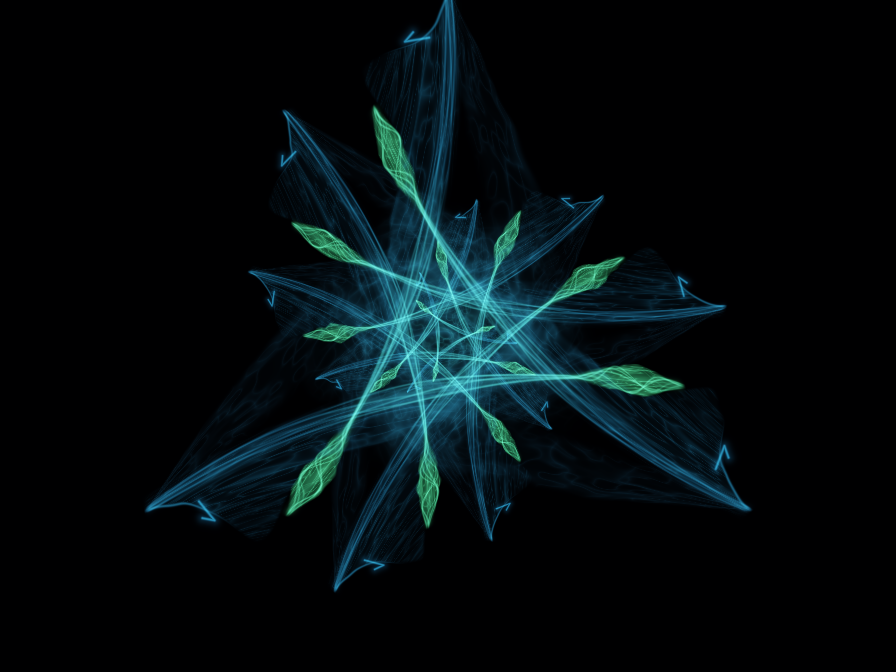
A Shadertoy shader for this background:

```glsl
// A luminous silk star on black: one plume motif (green tip, curved strand,
// blue sheet, hook and veil) is repeated in three-fold symmetry, each of five
// generations turned by 36 degrees and shrunk by a fifth, around a wispy core.

float hash(vec2 p) {
    p = fract(p * vec2(0.1031, 0.1137));
    p += dot(p, p.yx + 33.33);
    return fract((p.x + p.y) * p.x * 17.0);
}

float noise(vec2 p) {
    vec2 i = floor(p), f = fract(p);
    f = f * f * (3.0 - 2.0 * f);
    return mix(mix(hash(i), hash(i + vec2(1, 0)), f.x),
               mix(hash(i + vec2(0, 1)), hash(i + vec2(1, 1)), f.x), f.y);
}

// Thin bright folds on a dim base
float silk(vec2 p) {
    p += 0.9 * vec2(noise(p * 0.6 + 7.0), noise(p * 0.6 + 31.0));
    float a = 1.0 - abs(2.0 * noise(p) - 1.0);
    float b = 1.0 - abs(2.0 * noise(p * 2.3 + 19.0) - 1.0);
    return 0.15 + 0.6 * pow(a, 6.0) + 0.5 * pow(b, 5.0);
}

float falloff(float d, float width) {
    return exp(-d * d / (width * width));
}

float segment(vec2 p, vec2 a, vec2 b) {
    vec2 e = b - a;
    return length(p - a - e * clamp(dot(p - a, e) / dot(e, e), 0.0, 1.0));
}

// Motif with its blue tip at the top; pixel is the local size of one pixel
vec3 plume(vec2 q, float seed, float pixel) {
    // Bent frame: u runs from green tip to blue tip, w is the side offset
    vec2 d = q - vec2(-0.2375, -0.264);
    float t = dot(d, vec2(0.290, 0.957));
    float w = dot(d, vec2(-0.957, 0.290)) + 0.48 * t * (0.818 - t);
    float u = t / 0.818;
    if (u < -0.03 || u > 1.03 || abs(w) > 0.24) return vec3(0);
    float inside = smoothstep(-0.008, 0.008, u) * (1.0 - smoothstep(0.99, 1.005, u));
    float left = max(1.0 - u, 0.0);

    // Strand of crossing fibres, swollen at the green tip
    float swell = smoothstep(-0.02, 0.08, u) * (1.0 - smoothstep(0.09, 0.21, u));
    float spread = 0.002 + 0.018 * smoothstep(0.17, 0.55, u) * sqrt(left);
    float lineWidth = max(0.0015, 0.6 * pixel);
    float fibres = 0.0;
    for (int j = 0; j < 8; j++) {
        float f = float(j);
        float bend = spread * sin(f * 2.4 + seed + u * (2.0 + 0.5 * f))
                   + 0.019 * swell * sin(f * 1.7 + seed + u * (22.0 + 5.0 * f));
        fibres += falloff(w - bend, lineWidth) * (0.55 + 0.45 * sin(f * 4.1 + u * 9.0));
    }
    vec3 strandColor = mix(vec3(0.22, 0.85, 0.52), vec3(0.16, 0.62, 0.60), smoothstep(0.10, 0.28, u));
    strandColor = mix(strandColor, vec3(0.06, 0.27, 0.40), smoothstep(0.38, 0.72, u));
    vec3 light = strandColor * inside * (0.62 * fibres + 0.22 * falloff(w, 0.007 + 0.008 * spread));
    float ragged = 0.018 * swell * (0.6 + 0.8 * noise(vec2(u * 45.0, seed)));
    light += vec3(0.16, 0.62, 0.36) * inside * swell
           * (1.0 - smoothstep(ragged, ragged + 0.005, abs(w)))
           * (0.25 + silk(vec2(u * 25.0, w * 130.0 + seed)));

    // Blue sheet on the left of the strand, with a flared shoulder
    float edge = (0.058 * smoothstep(0.22, 0.55, u) + 0.075 * falloff(u - 0.80, 0.065))
               * (1.0 - smoothstep(0.84, 1.01, u));
    edge += 0.014 * (noise(vec2(u * 28.0, seed)) - 0.5) * smoothstep(0.0, 0.1, left);
    float sheet = smoothstep(-0.022, 0.002, w) * (1.0 - smoothstep(edge - 0.006, edge + 0.003, w));
    sheet *= inside * smoothstep(0.22, 0.50, u);
    float folds = silk(vec2(u * 9.0 + seed, w * 75.0 / (0.45 + left)));
    light += vec3(0.035, 0.155, 0.22) * sheet * folds * (1.0 - 0.55 * smoothstep(0.045, 0.10, w));

    // Lit rim around the blue tip and the small hook beneath it
    light += vec3(0.07, 0.32, 0.46) * falloff(w - edge, max(0.002, 0.7 * pixel))
           * inside * smoothstep(0.84, 0.94, u);
    float hook = min(segment(q, vec2(-0.064, 0.438), vec2(-0.028, 0.444)),
                     segment(q, vec2(-0.064, 0.438), vec2(-0.052, 0.452)));
    light += vec3(0.10, 0.50, 0.75) * (falloff(hook, max(0.0018, 0.7 * pixel)) + 0.2 * falloff(hook, 0.008));

    // Dim veil fanning out from the tip on the right
    float fan = -w / max(left, 0.01) + 0.05 * (noise(vec2(u * 24.0, seed + 5.0)) - 0.5);
    float veil = smoothstep(0.72 * left - 0.07, 0.72 * left + 0.04, fan)
               * (1.0 - smoothstep(0.44, 0.50, fan))
               * smoothstep(0.50, 0.66, u) * inside;
    light += vec3(0.018, 0.066, 0.095) * veil * silk(vec2(u * 14.0 + seed, fan * 13.0));
    return light;
}

void mainImage(out vec4 fragColor, in vec2 fragCoord) {
    vec2 p = (fragCoord - 0.5 * iResolution.xy) / iResolution.y;
    float r = length(p);
    vec3 color = vec3(0.0, 0.0, 0.004);

    // Five shrinking generations of three plumes
    for (int k = 0; k < 5; k++) {
        float size = 1.0 - 0.2 * float(k);
        for (int j = 0; j < 3; j++) {
            float a = radians(36.0 * float(k) + 120.0 * float(j));
            vec2 q = mat2(cos(a), -sin(a), sin(a), cos(a)) * p / size;
            color += plume(q, float(k) * 3.7 + float(j) * 1.3, 1.0 / (iResolution.y * size))
                   * mix(0.65, 1.0, size);
        }
    }

    // Swirling smoke and fine threads around the core
    float turn = 2.5 * r;
    vec2 s = mat2(cos(turn), -sin(turn), sin(turn), cos(turn)) * p;
    float smoke = silk(s * 17.0 + 40.0) + 0.6 * silk(s.yx * 34.0 + 60.0);
    float reach = r + 0.08 * (noise(p * 15.0 + 20.0) - 0.5);
    color += vec3(0.05, 0.19, 0.26) * smoke * (1.0 - smoothstep(0.08, 0.215, reach));
    color += vec3(0.06, 0.24, 0.25) * silk(s * 60.0 + 90.0) * falloff(r, 0.07);

    fragColor = vec4(1.0 - exp(-1.35 * color), 1.0);
}
```
